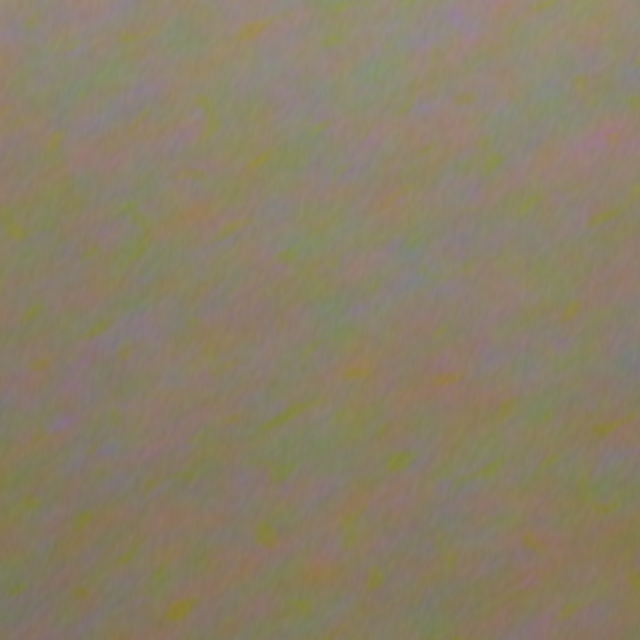
A WebGL 2 fragment shader for this texture:

```glsl
#version 300 es
precision highp float;
// Dim, warm grey-olive surface with soft slanted blotches of tint.
// Luminance and two chroma axes are built separately from gradient noise:
// a broad light falloff, faint brushed grain, and sparse yellow flecks.

uniform vec2 u_resolution;
out vec4 fragColor;

const float TAU = 6.2831853;

// Integer hash of a lattice cell, returned in 0..1.
float hash(ivec2 cell, uint seed) {
  uvec2 q = uvec2(cell) * uvec2(1597u, 3812u) + seed * 7919u;
  uint h = (q.x ^ (q.y << 7)) * 74779u + q.y * 9973u;
  h ^= h >> 15;
  h *= 73244475u;
  h ^= h >> 16;
  h *= 73244475u;
  h ^= h >> 15;
  return float(h & 65535u) / 65535.0;
}

// Dot product of a random unit gradient with the offset from its corner.
float cornerSlope(ivec2 cell, vec2 offset, uint seed) {
  float angle = TAU * hash(cell, seed);
  return dot(vec2(cos(angle), sin(angle)), offset);
}

float gradientNoise(vec2 p, uint seed) {
  ivec2 cell = ivec2(floor(p));
  vec2 f = fract(p);
  vec2 w = f * f * f * (f * (f * 6.0 - 15.0) + 10.0);
  float a = cornerSlope(cell, f, seed);
  float b = cornerSlope(cell + ivec2(1, 0), f - vec2(1, 0), seed);
  float c = cornerSlope(cell + ivec2(0, 1), f - vec2(0, 1), seed);
  float d = cornerSlope(cell + ivec2(1, 1), f - vec2(1, 1), seed);
  return mix(mix(a, b, w.x), mix(c, d, w.x), w.y);
}

// Coordinates whose features run along the given angle, longer by stretch.
vec2 slanted(vec2 p, float angle, float stretch) {
  float c = cos(angle), s = sin(angle);
  return vec2((c * p.x + s * p.y) / stretch, c * p.y - s * p.x);
}

// Layered noise; each octave doubles in frequency and fades by gain.
float layeredNoise(vec2 p, float frequency, float gain, int octaves, uint seed) {
  float sum = 0.0, weight = 1.0;
  for (int i = 0; i < octaves; i++) {
    sum += weight * gradientNoise(p * frequency, seed + uint(i));
    frequency *= 2.1;
    weight *= gain;
  }
  return sum;
}

// Sparse soft flecks: only the peaks of the noise remain.
float flecks(vec2 p, float frequency, uint seed) {
  return smoothstep(0.22, 0.62, gradientNoise(p * frequency, seed));
}

// Broad light, brightest towards the top and slightly dim at the left.
float lightFalloff(vec2 uv) {
  float rise = 0.455 + 0.045 * uv.y + 0.030 * uv.y * uv.y;
  return rise + 0.018 * smoothstep(0.0, 0.55, uv.x)
       - 0.008 * smoothstep(0.8, 1.0, uv.x);
}

// Fine brushed relief of the surface.
float brushedGrain(vec2 uv) {
  float strokes = gradientNoise(slanted(uv, 1.0, 2.2) * 95.0, 41u);
  float threads = gradientNoise(slanted(uv, 1.5, 2.5) * 150.0, 47u);
  float mottling = layeredNoise(slanted(uv, 0.6, 1.6), 9.0, 0.8, 3, 53u);
  return 0.017 * strokes + 0.012 * threads + 0.012 * mottling;
}

vec3 fromLumaChroma(float luma, float blueness, float redness) {
  return vec3(luma + 1.402 * redness,
              luma - 0.344 * blueness - 0.714 * redness,
              luma + 1.772 * blueness);
}

void main() {
  vec2 uv = gl_FragCoord.xy / u_resolution;
  vec2 blotch = slanted(uv, 0.5, 1.6);

  float luma = lightFalloff(uv) + brushedGrain(uv);

  // Blue-yellow and red-green drift, in overlapping soft blotches.
  float blueness = -0.049 + 0.014 * (uv.y - 0.5)
                 + 0.044 * layeredNoise(blotch, 8.0, 0.95, 3, 3u);
  float redness = 0.029 - 0.006 * (uv.y - 0.5)
                + 0.029 * layeredNoise(blotch, 7.0, 1.0, 3, 17u);

  // Small saturated flecks, mostly yellow with a few pale blue ones.
  blueness -= 0.065 * flecks(blotch, 27.0, 29u);
  blueness += 0.030 * flecks(blotch, 30.0, 31u);

  fragColor = vec4(fromLumaChroma(luma, blueness, redness), 1.0);
}
```
